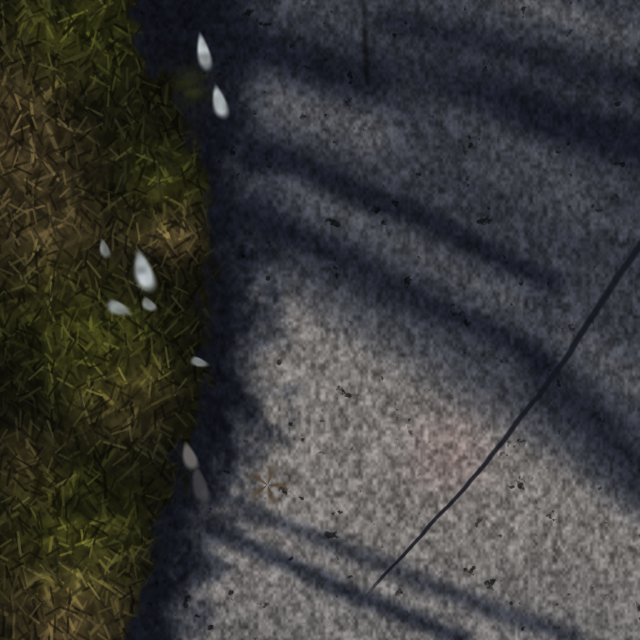
A Shadertoy shader for this texture:

```glsl
// Rough grass verge beside cracked asphalt, crossed by slanting branch shadows.
#define SHADE_DARK vec3(.095, .105, .145)
#define SHADE_MID vec3(.24, .25, .28)
#define SUNLIT vec3(.47, .455, .445)
#define SOIL vec3(.075, .073, .045)
#define GREEN vec3(.31, .33, .09)
#define STRAW vec3(.41, .32, .21)
#define PETAL vec3(.66, .69, .7)
#define GRAIN_SCALE 135.
#define GRAIN_AMOUNT .42
#define BLADE_LAYERS 6

float hash(vec2 p) {
    vec3 q = fract(p.xyx * .1031);
    q += dot(q, q.yzx + 33.33);
    return fract((q.x + q.y) * q.z);
}

float noise(vec2 p) {
    vec2 i = floor(p), f = fract(p), e = vec2(1, 0);
    f = f * f * (3. - 2. * f);
    return mix(mix(hash(i), hash(i + e), f.x), mix(hash(i + e.yx), hash(i + e.xx), f.x), f.y);
}

float fbm(vec2 p) {
    float sum = 0., amp = .53;
    for (int i = 0; i < 4; i++) {
        sum += amp * noise(p);
        p = mat2(1.6, 1.2, -1.2, 1.6) * p + 7.3;
        amp *= .5;
    }
    return sum;
}

float segment(vec2 p, vec2 a, vec2 b) {
    vec2 d = b - a;
    return length(p - a - d * clamp(dot(p - a, d) / dot(d, d), 0., 1.));
}

float streak(vec2 p, float ax, float ay, float bx, float by, float width) {
    float d = segment(p, vec2(ax, ay), vec2(bx, by)) / width;
    return exp(-d * d);
}

float blob(vec2 p, float x, float y, float r) {
    p -= vec2(x, y);
    return exp(-dot(p, p) / (r * r));
}

float petal(vec2 p, float x, float y, float w, float h) {
    p = (p - vec2(x, y)) / vec2(w, h);
    p.x = (p.x + .5 * p.y) / max(1. - .45 * p.y, .4);
    return 1. - smoothstep(.55, 1.15, length(p));
}

// Sun and branch shadow on the asphalt: 0 deep shade, 1 full sun
float sunlight(vec2 p) {
    vec2 q = p + .022 * (vec2(fbm(p * 9.), fbm(p * 9. + 31.)) - .5);
    float above = q.y - .833 + .6 * q.x;
    float sun = mix(.93, .36, smoothstep(-.09, .05, above));
    float fan = fbm(vec2(q.x * 2.5, (q.y + .42 * q.x) * 20.));
    sun += .3 * (fan - .5) * smoothstep(-.08, .05, above);
    sun += .24 * streak(q, .43, .85, .58, .79, .04);
    sun += .16 * streak(q, .64, .86, .92, .7, .035);
    sun += .14 * streak(q, .46, .71, .8, .54, .028);
    sun += .2 * streak(q, .89, .45, 1., .39, .035);
    sun += .2 * streak(q, .8, 1., 1., .95, .025);
    sun -= .3 * streak(q, .3, .96, 1., .77, .045);
    sun -= .2 * streak(q, .6, .97, 1., .87, .025);
    sun -= .27 * streak(q, .4, .765, .86, .56, .024);
    sun -= .24 * streak(q, .4, .67, .85, .43, .026);
    sun -= .26 * streak(q, .87, .4, 1., .25, .05);
    sun -= .4 * streak(q, .34, .225, .9, 0., .016);
    sun -= .55 * streak(q, .34, .17, .72, 0., .015);
    return sun - .13 * smoothstep(.24, .02, q.y);
}

vec3 asphalt(vec2 p) {
    float rim = p.x - .29 - .11 * smoothstep(0., .4, p.y) + .03 * smoothstep(.5, .9, p.y);
    float crumble = .13 * (fbm(p * 28.) - .5);
    float sun = sunlight(p) * smoothstep(-.06, .07, rim + crumble);
    vec3 col = mix(SHADE_DARK, SHADE_MID, smoothstep(0., .5, sun));
    col = mix(col, SUNLIT, smoothstep(.4, .95, sun)) * mix(.72, 1., smoothstep(-.08, .05, rim));
    col.r += .04 * blob(p, .7, .29, .06);
    // Stone grain and dark pits
    vec2 g = p * GRAIN_SCALE * vec2(1, .78);
    float grain = 1.2 * noise(g) + .8 * noise(g * 1.9) + .7 * fbm(p * 38.) - 1.35;
    col *= 1. + GRAIN_AMOUNT * grain;
    col *= 1. - .6 * smoothstep(.73, .86, fbm(p * 55.));
    // Long crack and a faint upright one
    float t = (p.y - .075) / .541;
    float x = .572 + .42 * t + .022 * sin(3.14 * t) + .016 * fbm(vec2(p.y * 17., 3));
    float w = mix(.0025, .0055, clamp(t, 0., 1.));
    float crack = 1. - smoothstep(w * .4, w * 1.5, abs(p.x - x) * .79);
    col = mix(col, SHADE_DARK * .8, .85 * crack * smoothstep(-.04, .06, t));
    return col * (1. - .4 * streak(p, .568, 1., .574, .87, .005));
}

vec3 vergeColour(vec2 p) {
    float green = .12 + blob(p, .12, .96, .09) + blob(p, .17, .45, .09) + blob(p, .11, .17, .09)
        + .7 * blob(p, .25, .72, .07) + .5 * blob(p, .07, .51, .08);
    float straw = blob(p, .02, .82, .09) + .8 * blob(p, .06, .66, .11) + blob(p, .27, .63, .05)
        + .7 * blob(p, .2, .38, .07) + .9 * blob(p, .1, .03, .11) + .5 * blob(p, .03, .27, .06);
    return SOIL + (GREEN * green + STRAW * straw) * (.18 + .57 * fbm(p * 24.));
}

vec3 grass(vec2 p) {
    vec3 base = vergeColour(p), col = base * (.35 + .9 * fbm(p * 65.));
    for (int layer = 0; layer < BLADE_LAYERS; layer++) {
        float k = float(layer);
        vec2 q = p * (24. + 4. * k) + k * 13.7;
        for (int n = 0; n < 9; n++) {
            vec2 id = floor(q) + vec2(n % 3 - 1, n / 3 - 1);
            float r = hash(id + k * 41.), s = hash(id + 71.), angle = 2.6 * hash(id + 19.) - 1.3;
            vec2 along = vec2(sin(angle), cos(angle)) * (.3 + .4 * s);
            float blade = 1. - smoothstep(.025, .13, segment(q - id - vec2(r, s), -along, along));
            vec3 tint = base * mix(.25, 1.9, r * r) + .045 * step(.8, s);
            col = mix(col, tint, .6 * blade);
        }
    }
    return col;
}

void mainImage(out vec4 fragColor, in vec2 fragCoord) {
    vec2 p = fragCoord / iResolution.xy;
    float edge = .15 + .125 * smoothstep(0., .5, p.y) - .11 * smoothstep(.74, .95, p.y);
    edge += .07 * fbm(p * 17.) + .035 * noise(p * vec2(75, 45));
    vec3 col = mix(grass(p), asphalt(p), smoothstep(-.015, .015, p.x - edge));
    // Small weed on the asphalt rim
    vec2 v = p - vec2(.418, .242);
    float rays = pow(abs(cos(2.5 * atan(v.y, v.x))), 5.);
    col = mix(col, STRAW * .7, .75 * rays * (1. - smoothstep(.015, .042, length(v))));
    // Leaves and fallen petals
    col = mix(col, GREEN * .8, fbm(p * 60.) * blob(p, .3, .865, .025));
    float white = max(petal(p, .318, .919, .011, .03), petal(p, .343, .841, .012, .027));
    white = max(white, petal(p, .224, .577, .016, .034));
    float small = max(petal(p, .163, .612, .008, .016), petal(p, .183, .52, .018, .014));
    small = max(small, max(petal(p, .232, .525, .011, .012), petal(p, .31, .435, .013, .009)));
    col = mix(col, PETAL * (.75 + .4 * noise(p * 90.)), max(white, .7 * small));
    float faded = max(petal(p, .296, .287, .012, .023), .5 * petal(p, .312, .243, .013, .032));
    col = mix(col, SUNLIT, .8 * faded);
    fragColor = vec4(clamp(col, 0., 1.), 1);
}
```
